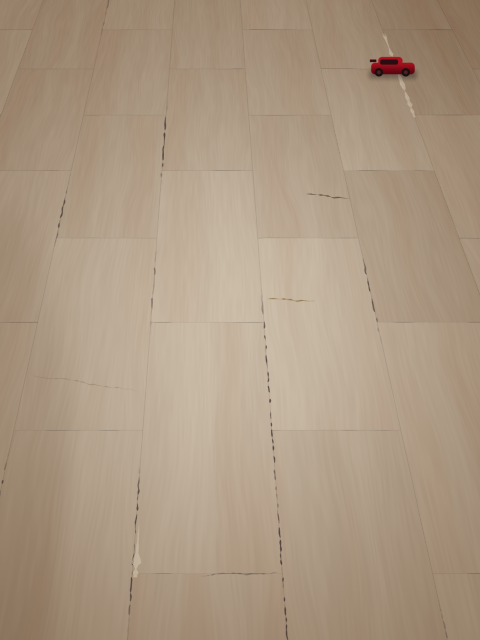
Write a Shadertoy shader that draws this texture.

```glsl
float hash(vec2 p) { return fract(sin(dot(p, vec2(12.9898, 78.233))) * 43758.5453); }

float noise(vec2 p) {
    vec2 i = floor(p), f = fract(p);
    f = f * f * (3.0 - 2.0 * f);
    return mix(mix(hash(i), hash(i + vec2(1, 0)), f.x),
               mix(hash(i + vec2(0, 1)), hash(i + vec2(1, 1)), f.x), f.y);
}

// Coverage of a shape with signed distance d
float fill(float d) {
    float aa = 0.8 / iResolution.y;
    return smoothstep(aa, -aa, d);
}

float box(vec2 p, vec2 halfSize, float r) {
    vec2 d = abs(p) - halfSize + r;
    return length(max(d, 0.0)) + min(max(d.x, d.y), 0.0) - r;
}

// Ragged, nearly horizontal hairline
float crack(vec2 p, float halfLength, float tilt) {
    float y = p.y - tilt * p.x - 0.004 * (noise(vec2(p.x * 110.0, 3.0)) - 0.5);
    float width = 0.0011 * noise(vec2(p.x * 190.0, 8.0));
    return fill(abs(y) - width) * smoothstep(halfLength, halfLength * 0.7, abs(p.x));
}

// Small toy car lying on the floor
vec3 addCar(vec3 color, vec2 p) {
    color *= 1.0 - 0.3 * smoothstep(0.010, -0.004, box(p - vec2(0, 0.012), vec2(0.034, 0.004), 0.003));
    float body = min(box(p - vec2(0, 0.003), vec2(0.034, 0.009), 0.006),
                     box(p + vec2(0.004, 0.008), vec2(0.019, 0.007), 0.006));
    vec3 red = mix(vec3(0.66, 0.07, 0.12), vec3(0.36, 0.02, 0.06), smoothstep(-0.008, 0.012, p.y));
    color = mix(color, red, fill(body));
    color = mix(color, vec3(0.16, 0.05, 0.07), fill(box(p + vec2(0.006, 0.007), vec2(0.014, 0.004), 0.003)));
    color = mix(color, vec3(0.20, 0.04, 0.06), fill(box(p + vec2(0.031, 0.009), vec2(0.005, 0.002), 0.001)));
    float wheel = length(vec2(abs(p.x + 0.001) - 0.021, p.y - 0.009));
    color = mix(color, vec3(0.09, 0.06, 0.06), fill(wheel - 0.0065));
    return mix(color, vec3(0.32, 0.12, 0.13), fill(wheel - 0.003));
}

void mainImage(out vec4 fragColor, in vec2 fragCoord) {
    vec2 q = fragCoord / iResolution.xy;
    q = vec2(q.x * 0.75, 1.0 - q.y);

    // Perspective floor: columns meet at a vanishing point above the canvas
    float w = q.y + 0.695;
    float pitch = 0.1475 * w;
    float across = (q.x - 0.324) / pitch + 0.5;
    float column = floor(across);
    float along = 4.858 / w - 0.053 - 0.5 * mod(column, 2.0);
    vec2 tile = vec2(column, floor(along));
    vec2 f = vec2(across, along) - tile;
    float id = hash(tile + 17.0);

    // Stone veins running the length of each tile
    float bend = noise(vec2(f.x * 3.0, f.y * 2.5) + id * 40.0);
    float bands = noise(vec2(f.x * 5.0 + bend * 0.8, f.y * 0.6) + id * 53.0);
    float veins = noise(vec2(f.x * 20.0 + bend * 3.0, f.y * 2.0) + id * 71.0);
    float fine = noise(vec2(f.x * 65.0 + bend * 7.0, f.y * 9.0) + id * 97.0);

    // Warm pool of light, fading to the corners, with a soft shadow at the left
    vec2 lamp = (q - vec2(0.35, 0.53)) / vec2(0.46, 0.55);
    float tone = 1.16 * exp(-1.15 * dot(lamp, lamp)) - 0.11;
    float shadowEdge = 0.05 + 0.05 * smoothstep(0.35, 0.6, q.y);
    tone -= 0.17 * smoothstep(0.04, -0.03, q.x - shadowEdge) * smoothstep(0.28, 0.4, q.y);
    tone -= 0.22 * smoothstep(0.4, 0.75, q.x) * smoothstep(0.25, 0.0, q.y);
    tone += 0.14 * (id - 0.5) + 0.13 * (bands - 0.5) + 0.06 * (veins - 0.5) + 0.09 * (fine - 0.5);
    vec3 color = mix(vec3(0.56, 0.47, 0.38), vec3(0.77, 0.71, 0.63), tone);
    color += vec3(0.006, -0.003, -0.005) * smoothstep(0.5, 0.2, bands);

    // Faint joints
    float seam = floor(across + 0.5);
    float sideX = (across - seam) * pitch;
    float endY = abs(fract(along + 0.5) - 0.5) * w * w / 4.858;
    float endWear = noise(vec2(q.x * 35.0, tile.y * 9.0 + column));
    color *= 1.0 - 0.09 * fill(abs(sideX) - 0.0006);
    color *= 1.0 - (0.06 + 0.16 * smoothstep(0.5, 0.9, endWear)) * fill(endY - 0.0005);

    // Dark chips along the long seams, heaviest low on the central one
    float worn = 0.85 * noise(vec2(seam * 7.3, q.y * 9.0));
    worn += 0.5 * exp(-4.0 * (seam - 1.0) * (seam - 1.0)) * smoothstep(0.38, 0.55, q.y);
    worn -= 0.3 * step(0.5, seam) * smoothstep(0.45, 0.35, q.y);
    float ragged = noise(vec2(q.y * 190.0, seam * 5.0));
    float chipX = sideX - 0.002 * (noise(vec2(q.y * 120.0, seam + 31.0)) - 0.5);
    float chip = fill(abs(chipX) - 0.0015 * ragged) * smoothstep(0.42, 0.8, worn) * smoothstep(0.15, 0.6, ragged);
    color = mix(color, vec3(0.25, 0.20, 0.19), 0.8 * chip);

    // Cracks across tiles
    color = mix(color, vec3(0.30, 0.23, 0.18), 0.75 * crack(q - vec2(0.512, 0.307), 0.036, 0.07));
    color = mix(color, vec3(0.50, 0.38, 0.20), 0.7 * crack(q - vec2(0.454, 0.469), 0.040, 0.02));
    color = mix(color, vec3(0.50, 0.42, 0.35), 0.35 * crack(q - vec2(0.130, 0.598), 0.090, 0.15));
    color = mix(color, vec3(0.38, 0.32, 0.30), 0.6 * crack(q - vec2(0.375, 0.897), 0.065, -0.03));

    // Pale filler beside two seams
    float filler = fill(abs(sideX - 0.005) - 0.008 * smoothstep(0.82, 0.90, q.y) * ragged - 0.001)
                 * step(abs(seam), 0.5) * smoothstep(0.81, 0.84, q.y) * fill(q.y - 0.902);
    filler += fill(abs(sideX) - 0.004 * ragged) * step(abs(seam - 3.0), 0.5)
            * smoothstep(0.05, 0.06, q.y) * fill(q.y - 0.183);
    color = mix(color, vec3(0.82, 0.76, 0.67), 0.6 * filler);

    color = addCar(color, q - vec2(0.614, 0.104));
    fragColor = vec4(clamp(color, 0.0, 1.0), 1.0);
}
```
